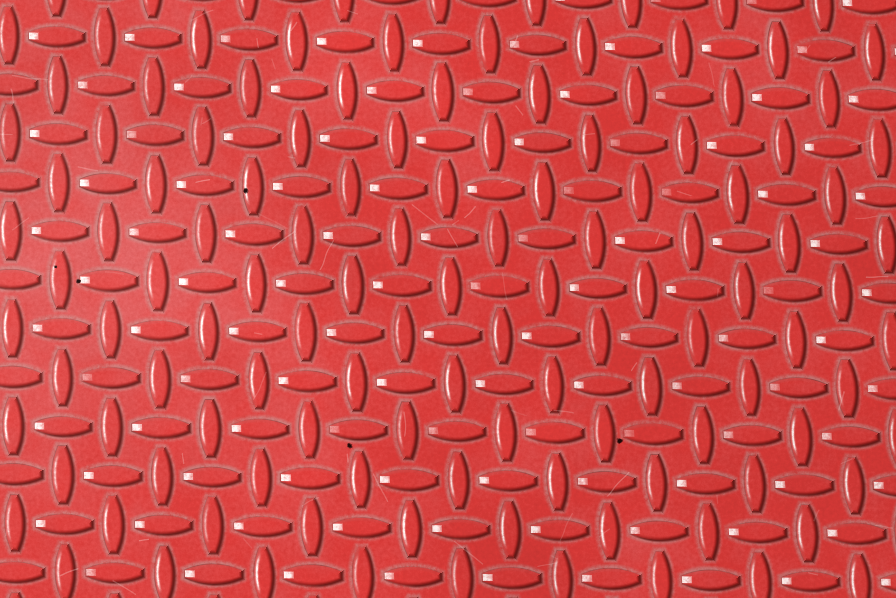
This texture is drawn by a Shadertoy shader. Its source:

```glsl
#define PITCH vec2(0.0804, 0.0816)
#define ORIGIN vec2(0.0137, 0.0586)
#define SKEW vec2(0.001, 0.00152)
#define SPREAD vec2(0.000244, -0.00005)
#define HALF_LENGTH 0.575
#define HALF_WIDTH 0.2
#define ARC_RADIUS 1.36
#define LIGHT vec2(-0.83, -0.56)
#define JITTER 0.02
#define SCRATCHES 70
#define PITS 5

const vec3 RED = vec3(0.845, 0.225, 0.215);
const vec3 SCUFF = vec3(0.82, 0.35, 0.35);
const vec3 DUST = vec3(0.77, 0.45, 0.44);
const vec3 SHADE = vec3(0.62, 0.12, 0.11);
const vec3 SHADOW = vec3(0.40, 0.10, 0.09);
const vec3 GLINT = vec3(1.0, 0.92, 0.91);

vec2 hash2(vec2 p) {
    vec3 h = fract(p.xyx * vec3(0.1031, 0.1030, 0.0973));
    h += dot(h, h.yzx + 33.33);
    return fract((h.xx + h.yz) * h.zy);
}

float gradientNoise(vec2 p) {
    vec2 i = floor(p), f = p - i;
    vec2 u = f * f * f * (f * (f * 6.0 - 15.0) + 10.0);
    vec4 corner;
    for (int k = 0; k < 4; k++) {
        vec2 o = vec2(k & 1, k >> 1);
        corner[k] = dot(hash2(i + o + 71.0) * 2.0 - 1.0, f - o);
    }
    return mix(mix(corner.x, corner.y, u.x), mix(corner.z, corner.w, u.x), u.y);
}

float fbm(vec2 p) {
    float sum = 0.0, amp = 1.0;
    for (int k = 0; k < 4; k++, p = p * 2.1 + 13.7, amp *= 0.55) sum += amp * gradientNoise(p);
    return sum;
}

// Lens with clipped tips, long along x; also gives the outward normal
float lozenge(vec2 a, out vec2 normal) {
    vec2 c = vec2(a.x, abs(a.y) + ARC_RADIUS - HALF_WIDTH);
    float arc = length(c) - ARC_RADIUS, cap = abs(a.x) - HALF_LENGTH;
    normal = arc > cap ? normalize(c) * vec2(1.0, sign(a.y)) : vec2(sign(a.x), 0.0);
    return max(arc, cap);
}

// Canvas to lattice coordinates, undoing the slight perspective
vec2 toLattice(vec2 p) {
    vec2 q = vec2(0.0);
    for (int k = 0; k < 5; k++) q = (p - ORIGIN - SKEW * q.yx) / (PITCH + SPREAD * q.yx);
    return q;
}

float segment(vec2 p, vec2 a, vec2 b) {
    vec2 v = b - a;
    return length(p - a - v * clamp(dot(p - a, v) / dot(v, v), 0.0, 1.0));
}

void mainImage(out vec4 fragColor, in vec2 fragCoord) {
    vec2 p = fragCoord / iResolution.y;
    p.y = 1.0 - p.y;
    float pixel = 1.0 / iResolution.y, aa = 0.7 * pixel / PITCH.y;
    vec2 q = toLattice(p), cell = round(q);

    // Nearest lozenge: upright on even cells, lying on odd ones
    float d = 1e3;
    bool upright = false;
    vec2 a = vec2(0.0), normal = vec2(0.0), seed = vec2(0.0);
    for (int k = 0; k < 9; k++) {
        vec2 id = cell + vec2(k % 3 - 1, k / 3 - 1), rnd = hash2(id + 50.0), n;
        vec2 l = q - id - (rnd - 0.5) * JITTER;
        bool up = mod(id.x + id.y, 2.0) < 0.5;
        float dist = lozenge(up ? l.yx : l, n) + (rnd.x - 0.5) * JITTER;
        if (dist < d) {
            d = dist; upright = up; seed = rnd;
            a = up ? l.yx : l;
            normal = up ? n.yx : n;
        }
    }
    float lit = dot(normal, LIGHT), away = max(-lit, 0.0);
    float broad = fbm(p * 3.0), mottle = fbm(p * 16.0), grain = fbm(p * 150.0);
    float sheen = exp(-5.0 * dot(p - vec2(0.06, 0.4), p - vec2(0.06, 0.4)));

    // Scuffed plate; each lozenge has a dusty rim and a tight shadow
    float wear = 0.1 + 0.35 * mottle + 0.5 * broad + 0.25 * grain + 0.5 * sheen;
    vec3 plate = mix(RED, SCUFF, clamp(wear, 0.0, 1.0));
    float rim = 1.0 - smoothstep(0.03, 0.13, d);
    plate = mix(plate, DUST, rim * clamp(0.8 + 0.5 * mottle + 0.5 * grain, 0.0, 1.0));
    float contact = 1.0 - smoothstep(0.0, 0.03 + 0.06 * away, d);
    plate = mix(plate, SHADOW, contact * clamp(0.3 + 1.1 * away + 0.4 * mottle, 0.0, 1.0));

    // Raised face with bevelled edges
    float bevel = smoothstep(-0.085, -0.015, d);
    vec3 face = mix(RED, SCUFF, clamp(0.05 + 0.3 * mottle + 0.25 * grain + 0.3 * sheen, 0.0, 1.0));
    face = mix(face, SHADE, bevel * clamp(1.3 * away + 0.05, 0.0, 1.0));
    face = mix(face, SHADOW, smoothstep(-0.045, 0.0, d) * away * 0.9);
    face = mix(face, DUST, bevel * max(lit, 0.0) * 0.35);

    // Glints: a streak on upright faces, a bright left tip on lying ones
    float glint;
    if (upright) {
        float streak = exp(-pow((d + 0.055) / 0.027, 2.0));
        glint = streak * step(a.y, 0.0) * (1.0 - smoothstep(0.18, 0.46, abs(a.x + 0.03)));
        glint *= 0.55 + 0.6 * seed.y;
    } else {
        vec2 tip = abs(a - vec2(-0.475, 0.0)) - vec2(0.1, 0.07);
        glint = 1.0 - smoothstep(-aa, aa, max(tip.x, tip.y));
        glint *= (1.0 - 0.45 * smoothstep(-0.48, -0.37, a.x)) * smoothstep(-0.3, 0.5, seed.y);
    }
    face = mix(face, GLINT, clamp(glint * (1.0 + 0.4 * grain), 0.0, 1.0));
    vec3 col = mix(face, plate, smoothstep(-aa, aa, d));

    // Fine scratches
    vec2 bent = p + 0.004 * gradientNoise(p * 30.0);
    for (int k = 0; k < SCRATCHES; k++) {
        vec2 r = hash2(vec2(k, 7)), s = hash2(vec2(k, 29));
        vec2 start = r * vec2(iResolution.x * pixel, 1.0);
        vec2 end = start + (0.012 + 0.05 * s.x * s.x) * vec2(cos(s.y * 6.283), sin(s.y * 6.283));
        float line = 1.0 - smoothstep(0.0002, 0.0002 + 1.1 * pixel, segment(bent, start, end));
        col = mix(col, GLINT, line * (0.08 + 0.2 * s.y));
    }

    // Dark pits
    for (int k = 0; k < PITS; k++) {
        vec2 r = hash2(vec2(k, 83)), centre = r * vec2(iResolution.x * pixel, 1.0);
        float radius = 0.002 + 0.003 * fract(r.x * 17.0);
        float pit = length(p - centre) - radius + 0.002 * grain;
        col = mix(col, SHADOW * 0.3, 1.0 - smoothstep(-pixel, pixel, pit));
    }

    // Broad light: pale toward the left, deeper toward the lower right
    col += vec3(0.03, 0.05, 0.05) * sheen;
    col *= 1.02 + 0.06 * broad + 0.05 * grain - 0.05 * smoothstep(0.5, 1.6, p.x + 0.3 * p.y);
    fragColor = vec4(clamp(col, 0.0, 1.0), 1.0);
}
```
